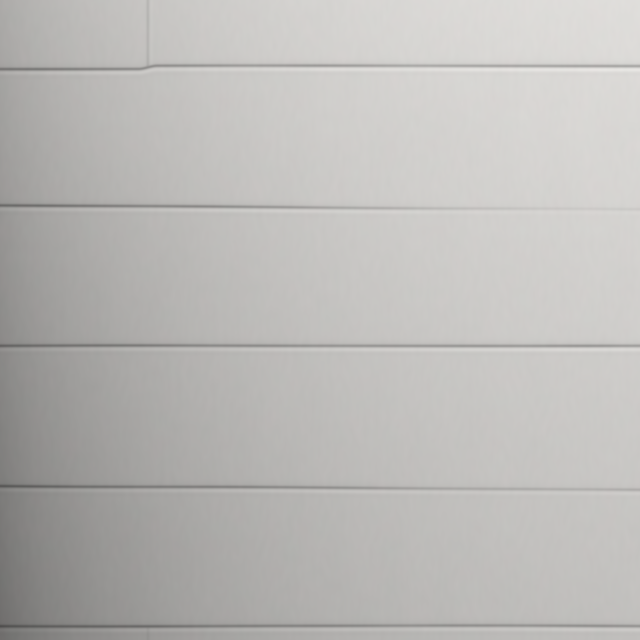
Give the GLSL for this texture, as a Shadertoy shader.

```glsl
// Pale painted planks: wide horizontal boards split by thin grooves with a lit lower lip.
// Grooves repeat at an even pitch with slight drift and fading; one board in five has an
// end joint. Side lighting darkens the left and the bottom, with faint mottling on top.

const vec3  PAINT_TINT      = vec3(1.0, 0.992, 0.980);
const vec3  BLUSH           = vec3(0.008, -0.004, 0.001); // faint warm and cool patches
const float FIRST_GROOVE    = 0.022;   // height of the lowest groove
const float PLANK_PITCH     = 0.2188;  // distance between grooves
const float GROOVE_WIDTH    = 0.0025;
const vec2  GROOVE_DEPTH    = vec2(0.29, 0.21); // at the left and right ends
const float LIP_OFFSET      = 0.0058;
const float LIP_WIDTH       = 0.0030;
const float LIP_GAIN        = 0.055;
const float SHADE_WIDTH     = 0.008;   // soft darkening beside a groove
const float SHADE_DEPTH     = 0.03;
const float GROOVE_TILT     = 0.006;
const float GROOVE_WOBBLE   = 0.003;
const float GROOVE_FADE     = 0.24;    // loss of odd grooves at the right, per row
const float JOINT_X         = 0.231;
const float JOINT_WIDTH     = 0.0026;
const float JOINT_DEPTH     = 0.08;
const float JOINT_GAIN      = 0.012;
const float JOINT_STEP      = 0.005;   // height change of the groove at a joint
const float JOINT_PERIOD    = 5.0;     // boards between two joints
const float BASE_LIGHT      = 0.838;
const float VERTICAL_LIGHT  = 0.11;
const float MOTTLE          = 0.005;
const float STREAK          = 0.009;   // fine upright brush marks

vec2 hashGradient(vec2 cell) {
    vec3 p = fract(cell.xyx * vec3(0.1031, 0.1030, 0.0973));
    p += dot(p, p.yzx + 33.33);
    return 2.0 * fract((p.xx + p.yz) * p.zy) - 1.0;
}

float gradientNoise(vec2 p) {
    vec2 i = floor(p), f = fract(p);
    vec2 u = f * f * f * (f * (f * 6.0 - 15.0) + 10.0);
    vec2 e = vec2(0.0, 1.0);
    float low  = mix(dot(hashGradient(i), f),
                     dot(hashGradient(i + e.yx), f - e.yx), u.x);
    float high = mix(dot(hashGradient(i + e.xy), f - e.xy),
                     dot(hashGradient(i + e.yy), f - e.yy), u.x);
    return mix(low, high, u.y);
}

// Smooth bump of height one, so thin lines have soft edges
float ridge(float offset, float width) {
    float t = offset / width;
    return exp(-t * t);
}

// One when a board carries an end joint
float hasJoint(float row) {
    return 1.0 - step(0.5, mod(row + 1.0, JOINT_PERIOD));
}

// Broad light from the upper right, falling off towards the left edge
float sideLight(vec2 uv) {
    float falloff = 0.275 * exp(-2.4 * uv.x) + 0.03 * exp(-uv.x / 0.05);
    return BASE_LIGHT + VERTICAL_LIGHT * (uv.y - 0.5)
         - falloff * mix(1.15, 0.72, uv.y);
}

void mainImage(out vec4 fragColor, in vec2 fragCoord) {
    vec2 uv = fragCoord / iResolution.xy;

    // Nearest groove and its drift
    float groove = floor((uv.y - FIRST_GROOVE) / PLANK_PITCH + 0.5);
    float odd = mod(groove, 2.0);
    float drift = GROOVE_WOBBLE * gradientNoise(vec2(uv.x * 2.0, groove * 7.3 + 0.4));
    drift -= odd * GROOVE_TILT * uv.x;
    drift -= step(0.5, groove) * hasJoint(groove) * JOINT_STEP
           * (1.0 - smoothstep(JOINT_X - 0.015, JOINT_X + 0.015, uv.x));
    float d = uv.y - FIRST_GROOVE - groove * PLANK_PITCH - drift;
    float row = d < 0.0 ? groove - 1.0 : groove;

    float light = sideLight(uv);

    // Groove, lit lip below it and soft shade; odd grooves fade to the right
    float fade = min(GROOVE_FADE * (groove + 1.0), 0.8);
    float strength = 1.0 - fade * odd * smoothstep(0.3, 0.9, uv.x);
    strength *= 1.0 + 0.3 * gradientNoise(vec2(uv.x * 7.0, groove * 3.7));
    float depth = strength * mix(GROOVE_DEPTH.x, GROOVE_DEPTH.y, smoothstep(0.0, 0.6, uv.x));
    light *= 1.0 - depth * ridge(d, GROOVE_WIDTH);
    light *= 1.0 - SHADE_DEPTH * strength * ridge(max(d, 0.0), SHADE_WIDTH)
                 * smoothstep(-GROOVE_WIDTH, GROOVE_WIDTH, d);
    light *= 1.0 + LIP_GAIN * strength * ridge(d + LIP_OFFSET, LIP_WIDTH);
    light *= 1.0 - 0.3 * SHADE_DEPTH * strength * ridge(d + 2.2 * LIP_OFFSET, LIP_WIDTH);

    // End joint: dark line with a thin lit side, weaker below the lowest groove
    float side = uv.x - JOINT_X;
    float joint = hasJoint(row) * smoothstep(0.0, 0.004, abs(d)) * (row < 0.0 ? 0.5 : 1.0);
    light *= 1.0 - JOINT_DEPTH * joint * ridge(side, JOINT_WIDTH);
    light *= 1.0 + JOINT_GAIN * joint * ridge(side - 0.006, JOINT_WIDTH);

    // Faint mottling, brush marks and tinted patches
    light += MOTTLE * gradientNoise(uv * vec2(22.0, 9.0) + row * 5.1);
    light += STREAK * gradientNoise(uv * vec2(110.0, 45.0) + 3.7);
    float patches = gradientNoise(uv * vec2(38.0, 30.0) + 17.3);
    vec3 color = light * PAINT_TINT + BLUSH * patches;

    fragColor = vec4(clamp(color, 0.0, 1.0), 1.0);
}
```
